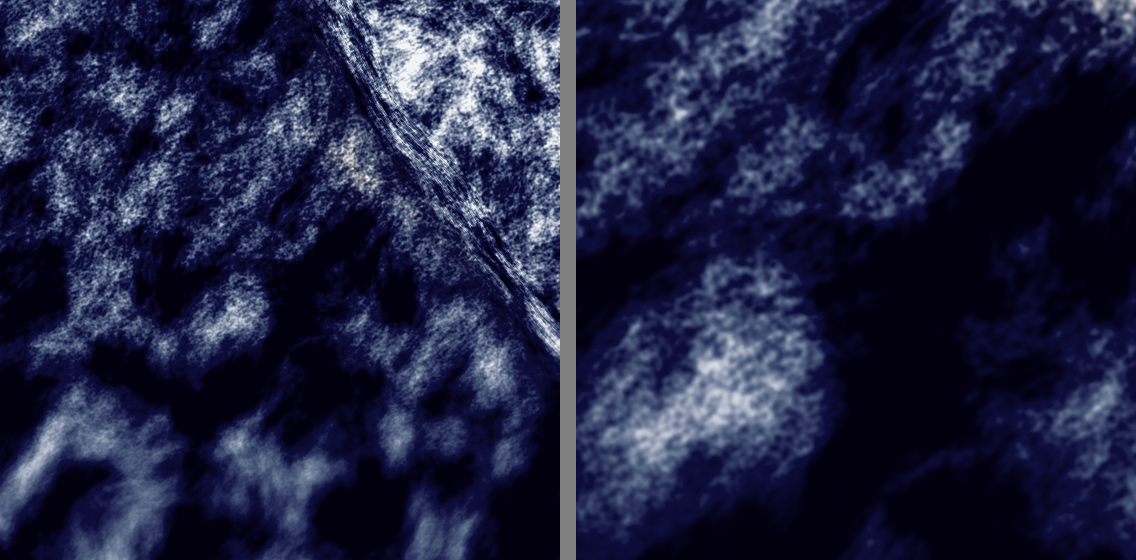
Left: the whole. Right: its middle third, enlarged.
A three.js fragment shader for this texture:

```glsl
// Crushed navy velvet under a raking light: rough nap from layered gradient noise,
// shaded by a diagonal crease, broad folds and a glint, then mapped to a colour ramp.
// Focus falls off toward the bottom, so the weave and the finest octaves fade there.

#define NAP_SCALE 9.0
#define NAP_CONTRAST 0.84
#define NAP_STRETCH 1.55
#define NAP_ANGLE 0.95
#define WEAVE_SCALE 125.0
#define WEAVE_AMOUNT 0.42
#define SPARKLE_SCALE 115.0
#define SPARKLE_DENSITY 0.09
#define BASE_LIGHT 0.14

varying vec2 vUv;

float hash(vec2 p) {
  vec3 q = fract(vec3(p.xyx) * 0.1031);
  q += dot(q, q.yzx + 33.33);
  return fract((q.x + q.y) * q.z);
}

vec2 gradientAt(vec2 cell) {
  float angle = 6.2832 * hash(cell + 17.0);
  return vec2(cos(angle), sin(angle));
}

// Gradient noise scaled to a deviation of about one
float noise(vec2 p) {
  vec2 i = floor(p), f = fract(p);
  vec2 u = f * f * f * (f * (f * 6.0 - 15.0) + 10.0);
  vec2 e = vec2(1.0, 0.0);
  float low = mix(dot(gradientAt(i), f), dot(gradientAt(i + e), f - e), u.x);
  float high = mix(dot(gradientAt(i + e.yx), f - e.yx), dot(gradientAt(i + 1.0), f - 1.0), u.x);
  return 4.6 * mix(low, high, u.y);
}

mat2 rotation(float a) {
  return mat2(cos(a), -sin(a), sin(a), cos(a));
}

// Octaves divided by their joint deviation, so roughness keeps the contrast
float fbm(vec2 p, float gain) {
  float sum = 0.0, power = 0.0, amp = 1.0;
  for (int k = 0; k < 5; k++) {
    sum += amp * noise(p);
    power += amp * amp;
    amp *= gain;
    p = rotation(0.35) * p * 2.03 + 11.7;
  }
  return sum / sqrt(power);
}

// Soft elliptical patch, its long axis turned by the angle
float patchAt(vec2 p, vec2 centre, vec2 size, float angle) {
  vec2 d = rotation(angle) * (p - centre) / size;
  return exp(-dot(d, d));
}

// Tiny round glitter points, one candidate per cell
float sparkle(vec2 p) {
  vec2 cell = floor(p);
  vec2 centre = 0.3 + 0.4 * vec2(hash(cell + 3.1), hash(cell + 8.7));
  float spot = 1.0 - smoothstep(0.08, 0.42, length(fract(p) - centre));
  return spot * step(1.0 - SPARKLE_DENSITY, hash(cell + 41.0));
}

vec3 velvetRamp(float light) {
  vec3 c = vec3(0.008, 0.0, 0.06);
  c = mix(c, vec3(0.05, 0.05, 0.23), smoothstep(-1.3, -0.15, light));
  c = mix(c, vec3(0.17, 0.20, 0.37), clamp((light + 0.15) / 0.6, 0.0, 1.0));
  c = mix(c, vec3(0.29, 0.35, 0.48), clamp((light - 0.45) / 0.55, 0.0, 1.0));
  c = mix(c, vec3(0.46, 0.51, 0.62), clamp((light - 1.0) / 0.55, 0.0, 1.0));
  c = mix(c, vec3(0.71, 0.74, 0.80), clamp((light - 1.55) / 0.65, 0.0, 1.0));
  return mix(c, vec3(0.95, 0.96, 0.97), clamp((light - 2.2) / 1.0, 0.0, 1.0));
}

void main() {
  vec2 uv = vUv;
  float focus = smoothstep(0.08, 0.65, uv.y);
  vec2 wobble = 0.03 * vec2(noise(uv * 5.0), noise(uv * 5.0 + 31.0));
  vec2 p = uv + wobble;

  // Crease sweeping from the top centre to the lower right
  float drop = 1.0 - uv.y;
  float side = uv.x + 0.3 * wobble.x - (0.52 + 0.5 * drop + 0.25 * drop * drop);
  float litSide = smoothstep(0.0, 0.13, side);
  float veil = exp(-pow((side - 0.015) / 0.04, 2.0));

  // Broad folds of light and shade
  float glint = patchAt(uv + 0.5 * wobble, vec2(0.61, 0.70), vec2(0.12, 0.05), -0.95);
  float fold = BASE_LIGHT - 0.32 * (1.0 - smoothstep(0.25, 0.6, uv.y));
  fold += 0.6 * litSide + 1.45 * glint;
  fold += 0.5 * patchAt(p, vec2(0.76, 0.88), vec2(0.09, 0.17), 0.0);
  fold += 0.7 * patchAt(p, vec2(0.98, 0.48), vec2(0.06, 0.14), 0.0);
  fold += 0.65 * patchAt(p, vec2(0.47, 0.20), vec2(0.12, 0.09), -0.6);
  fold += 0.45 * patchAt(p, vec2(0.14, 0.18), vec2(0.11, 0.12), 0.0);
  fold -= 1.5 * patchAt(p, vec2(0.55, 0.38), vec2(0.30, 0.075), -1.3);
  fold -= 1.3 * patchAt(p, vec2(0.70, 0.54), vec2(0.10, 0.045), -0.7);
  fold -= 1.4 * patchAt(p, vec2(0.49, 0.95), vec2(0.13, 0.05), -1.1);
  fold -= 0.9 * patchAt(p, vec2(0.28, 0.34), vec2(0.22, 0.05), -0.1);
  fold -= 1.5 * (1.0 - smoothstep(0.0, 0.09, p.x)) * (1.0 - smoothstep(0.45, 0.75, uv.y));
  fold -= 0.9 * smoothstep(0.92, 1.0, p.x) * (1.0 - smoothstep(0.2, 0.4, uv.y));

  // Matted nap, drawn out along the brushing direction
  vec2 nap = rotation(NAP_ANGLE) * (uv + 0.3 * wobble) * NAP_SCALE;
  nap.x /= mix(NAP_STRETCH, 1.1, litSide);
  float tufts = fbm(nap, mix(0.48, 0.74, focus));
  float light = fold + tufts * NAP_CONTRAST * (1.0 + 0.25 * litSide) * (1.0 - 0.45 * veil);
  light -= 0.25 * veil;

  // Fine weave and glitter show on the lit, sharp parts
  vec2 thread = rotation(0.5) * uv * WEAVE_SCALE;
  float weave = 0.7 * noise(thread * vec2(0.8, 1.3)) + 0.5 * noise(thread * 1.7 + 9.0);
  light += WEAVE_AMOUNT * weave * mix(0.15, 1.0, focus) * smoothstep(-1.2, 0.6, light);
  float glitterZone = focus * clamp(0.6 * litSide + 0.6 * veil + glint, 0.0, 1.0);
  float glitter = sparkle(uv * SPARKLE_SCALE) * glitterZone;
  light += 1.3 * glitter;

  vec3 color = velvetRamp(light);
  float warmth = clamp(0.55 * glint + 0.35 * veil * focus + 0.5 * glitter, 0.0, 1.0);
  color *= mix(vec3(1.0), vec3(1.12, 0.99, 0.86), warmth);
  gl_FragColor = vec4(color, 1.0);
}
```
